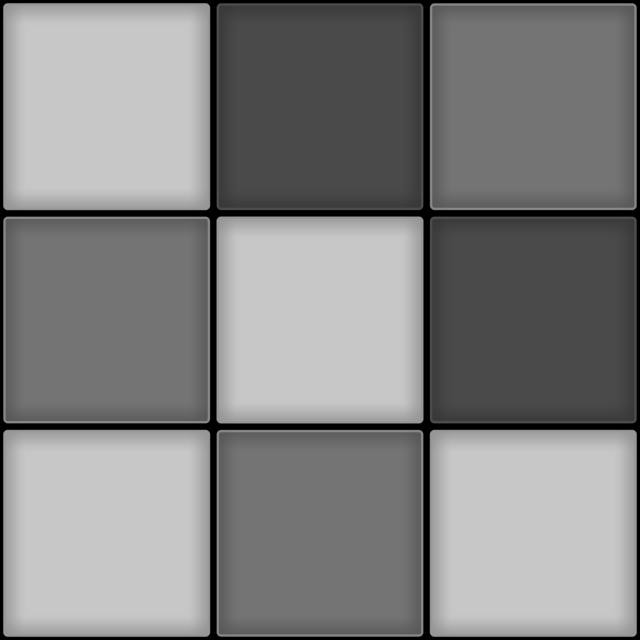
Reproduce this pattern procedurally as a WebGL 2 fragment shader.

```glsl
#version 300 es
precision highp float;
// Three by three grid of rounded grey tiles with shaded edges and thin rims on black.

uniform vec2 u_resolution;
out vec4 fragColor;

float roundedBox(vec2 p, float halfSize, float radius) {
    vec2 q = abs(p) - halfSize + radius;
    return length(max(q, 0.0)) + min(max(q.x, q.y), 0.0) - radius;
}

// Diagonal cycle of light, middle and dark; the lower left corner is light.
int toneIndex(ivec2 cell) {
    return cell == ivec2(0) ? 0 : (2 * cell.x + 2 - cell.y) % 3;
}

void main() {
    vec2 grid = gl_FragCoord.xy / u_resolution * 3.0;
    vec2 local = fract(grid) - 0.5;
    float pixel = 3.0 / min(u_resolution.x, u_resolution.y);

    int tone = toneIndex(ivec2(floor(grid)));
    float base = tone == 0 ? 0.78 : tone == 1 ? 0.455 : 0.29;
    float rimGrey = tone == 0 ? 0.59 : tone == 1 ? 0.58 : 0.32;

    // Inner shadow, fading towards the middle of the tile
    float inset = -roundedBox(local, 0.485, 0.11);
    float shadow = 1.0 - smoothstep(-0.025, 0.115, inset);
    float grey = base * (1.0 - 0.24 * shadow);

    // Thin rim just inside the tile outline
    float edge = roundedBox(local, 0.485, 0.022);
    float rim = 1.0 - smoothstep(0.002, 0.004 + pixel, abs(edge + 0.006));
    grey = mix(grey, rimGrey, 0.8 * rim);

    // Soft outline against the black gap
    float softness = max(0.004, 0.6 * pixel);
    grey *= 1.0 - smoothstep(-softness, softness, edge);
    fragColor = vec4(vec3(grey), 1.0);
}
```
